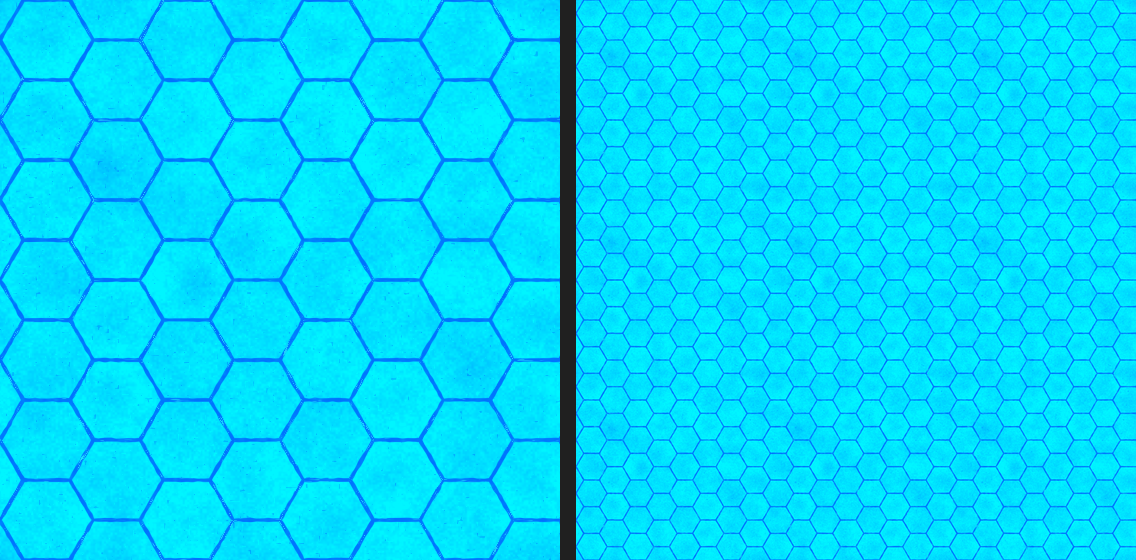
Left, the tile; right, the same tile 3 across and 3 down.
This pattern is drawn by a Shadertoy shader. Its source:

```glsl
#define COLUMNS 8.0
#define ROWS 7.0
#define GROUT_HALF_WIDTH 0.023
#define GROUT_WOBBLE 0.014
#define GLAZE_GREEN 0.888
#define GROUT_GREEN 0.44
#define TONE_SPREAD 0.045
#define CLOUD_DEPTH 0.17
#define GRAIN_DEPTH 0.13
#define STAIN_DEPTH 0.07
#define SCRATCH_DEPTH 0.36

const float COLUMN_STEP = 0.8660254;  // column spacing for unit row height

float hash(vec2 p) {
    return fract(sin(dot(p, vec2(12.9898, 78.233))) * 43758.5453);
}

// Value noise that wraps after the given whole number of cells
float wrapNoise(vec2 p, float period) {
    vec2 cell = floor(p), f = fract(p);
    f = f * f * (3.0 - 2.0 * f);
    vec2 lo = mod(cell, period), hi = mod(cell + 1.0, period);
    return mix(mix(hash(lo), hash(vec2(hi.x, lo.y)), f.x),
               mix(hash(vec2(lo.x, hi.y)), hash(hi), f.x), f.y);
}

float canvasNoise(vec2 uv, float frequency) {
    return wrapNoise(uv * frequency, frequency);
}

float clouds(vec2 uv) {
    float sum = 0.0, weight = 0.5, frequency = 14.0;
    for (int i = 0; i < 4; i++) {
        sum += weight * canvasNoise(uv, frequency);
        weight *= 0.55;
        frequency *= 2.0;
    }
    return sum;
}

// Offset from the nearest hexagon centre; id wraps with the canvas
vec2 hexCell(vec2 p, out vec2 id) {
    vec2 span = vec2(2.0 * COLUMN_STEP, 1.0);
    vec2 start = vec2(COLUMN_STEP * 2.0 / 3.0, 0.5);
    vec2 even = mod(p - start + 0.5 * span, span) - 0.5 * span;
    vec2 odd = mod(p - start, span) - 0.5 * span;
    vec2 local = dot(even, even) < dot(odd, odd) ? even : odd;
    vec2 centre = p - local - start;
    id = mod(round(centre / vec2(COLUMN_STEP, 0.5)), vec2(COLUMNS, 2.0 * ROWS));
    return local;
}

// x: distance to the nearest edge, y: position along it, z: side number
vec3 hexEdge(vec2 local) {
    float reach = -1.0, along = 0.0, side = 0.0;
    for (int i = 0; i < 3; i++) {
        float angle = float(i) * 1.0471976;
        vec2 normal = vec2(sin(angle), cos(angle));
        float h = dot(local, normal);
        if (abs(h) > reach) {
            reach = abs(h);
            along = dot(local, vec2(normal.y, -normal.x));
            side = sign(h) * float(i + 1);
        }
    }
    return vec3(0.5 - reach, along, side);
}

void mainImage(out vec4 fragColor, in vec2 fragCoord) {
    vec2 uv = fragCoord / iResolution.xy;
    vec2 id;
    vec2 local = hexCell(uv * vec2(COLUMNS * COLUMN_STEP, ROWS), id);
    vec3 edge = hexEdge(local);
    float pixel = ROWS / iResolution.y;

    // Glazed face: tone per tile, clouds, a soft stain and fine grain
    float tone = hash(id + 3.7) - 0.5;
    float grain = 0.6 * canvasNoise(uv, 256.0) + 0.4 * canvasNoise(uv, 128.0) - 0.5;
    vec2 stainCentre = 0.3 * (vec2(hash(id + 11.3), hash(id + 23.1)) - 0.5);
    float stain = 1.0 - smoothstep(0.0, 0.42, length(local - stainCentre));
    float face = GLAZE_GREEN + TONE_SPREAD * tone + GRAIN_DEPTH * grain;
    face += CLOUD_DEPTH * (clouds(uv) - 0.46);
    face += STAIN_DEPTH * (0.2 - stain * hash(id + 31.9));

    // Sparse pits and pale flecks
    face -= 0.16 * smoothstep(0.9, 0.98, canvasNoise(uv, 170.0));
    face += 0.06 * smoothstep(0.86, 0.97, canvasNoise(uv, 210.0));
    face = clamp(face, 0.6, 0.96);

    // Grout with pale scratches running along each edge, more on the slopes
    float seed = 64.0 * hash(id + edge.z * 0.37);
    float streak = wrapNoise(vec2(edge.y * 14.0 + seed, edge.x * 110.0 + seed), 512.0);
    float slope = abs(edge.z) > 1.5 ? 1.0 : 0.6;
    float patches = smoothstep(0.4, 0.75, canvasNoise(uv, 48.0));
    float scratch = smoothstep(0.6, 0.9, streak) * patches * slope;
    float grout = GROUT_GREEN + 0.12 * canvasNoise(uv, 150.0) * canvasNoise(uv, 60.0);
    grout += SCRATCH_DEPTH * scratch;

    // Slightly ragged joint
    float wobble = GROUT_WOBBLE * (canvasNoise(uv, 96.0) - 0.5);
    float soften = max(0.75 * pixel, 0.004);
    float joint = 1.0 - smoothstep(-soften, soften, edge.x - GROUT_HALF_WIDTH + wobble);

    fragColor = vec4(0.12 * scratch * joint, mix(face, grout, joint), 1.0, 1.0);
}
```
